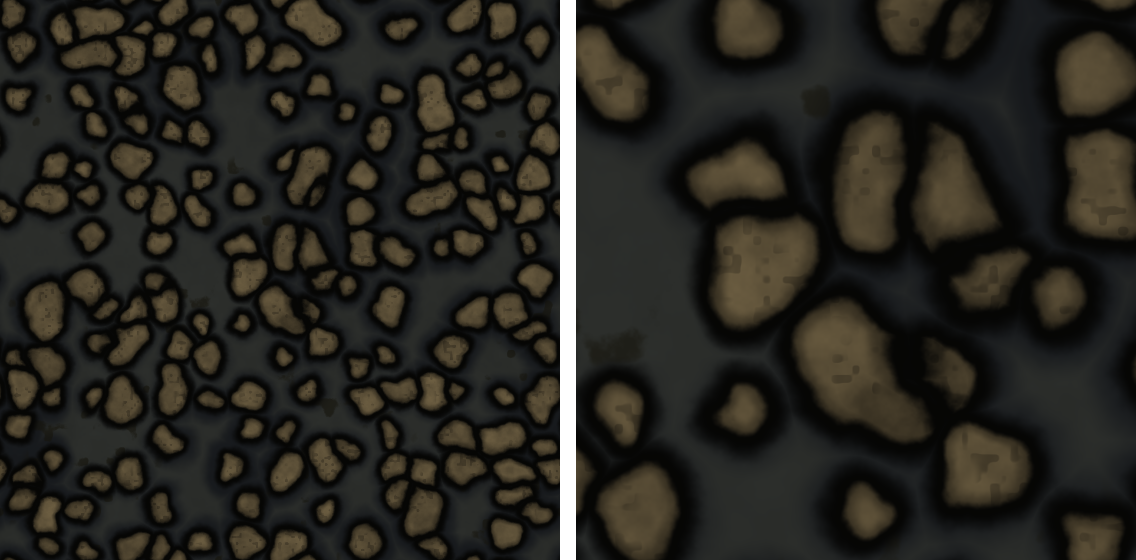
Left, the full canvas; right, a detail of the centre.
This texture is drawn by a Shadertoy shader. Its source:

```glsl
// Scattered tan grains with dark soft outlines on a dim slate ground, tiling.
#define CELLS 15.0         // grain cells per side
#define FILL 0.72          // share of cells holding a grain
#define JITTER 0.70        // spread of a grain inside its cell
#define SMALL 0.0150       // smallest grain radius
#define LARGE 0.0315       // largest grain radius
#define GAP 0.0045         // half the dark seam between touching grains
#define BEND 0.026         // strength of the large-scale warp
#define SLATE vec3(0.166, 0.174, 0.163)
#define SHADE vec3(0.092, 0.102, 0.114)
#define OUTLINE vec3(0.022, 0.022, 0.017)
#define RIM vec3(0.225, 0.195, 0.135)
#define CORE vec3(0.360, 0.312, 0.218)

const float TAU = 6.2832;

vec3 hash3(vec2 p) {
    vec3 q = fract(p.xyx * vec3(0.1031, 0.1030, 0.0973));
    q += dot(q, q.yxz + 33.33);
    return fract((q.xxy + q.yzz) * q.zyx);
}

// Value noise that wraps after a whole number of repeats
float noise(vec2 uv, float repeats, float seed) {
    vec2 p = uv * repeats, i = floor(p), f = fract(p);
    f = f * f * f * (f * (f * 6.0 - 15.0) + 10.0);
    vec2 a = mod(i, repeats) + seed, b = mod(i + 1.0, repeats) + seed;
    return mix(mix(hash3(a).x, hash3(vec2(b.x, a.y)).x, f.x),
               mix(hash3(vec2(a.x, b.y)).x, hash3(b).x, f.x), f.y);
}

float fbm(vec2 uv, float repeats, float seed) {
    float sum = 0.0, weight = 0.5;
    for (int k = 0; k < 4; k++) {
        sum += weight * noise(uv, repeats, seed);
        repeats *= 2.0;
        seed += 17.0;
        weight *= 0.5;
    }
    return sum / 0.9375;
}

// Distance to one lumpy, stretched pebble
float pebble(vec2 p, vec3 size, vec3 lumps) {
    float radius = mix(SMALL, LARGE, pow(size.x, 1.4));
    float turn = TAU * size.z;
    p = mat2(cos(turn), sin(turn), -sin(turn), cos(turn)) * p;
    float angle = atan(p.y, p.x);
    float stretch = radius * 0.95 * size.y * size.y;
    p.x -= clamp(p.x, -stretch, stretch);
    float reach = length(p);
    float wave = 0.06 * cos(2.0 * angle + TAU * lumps.x)
               + 0.09 * cos(3.0 * angle + TAU * lumps.y)
               + 0.06 * cos(4.0 * angle + TAU * lumps.z);
    return reach - radius * (1.0 + wave * smoothstep(0.0, 0.8, reach / radius));
}

// Returns distance to the nearest grain (x) and a random tone for it (y)
vec2 grains(vec2 uv) {
    vec2 home = floor(uv * CELLS);
    float nearest = 1.0, second = 1.0, tone = 0.0;
    for (int y = -2; y <= 2; y++)
    for (int x = -2; x <= 2; x++) {
        vec2 cell = home + vec2(x, y);
        vec2 id = mod(cell, CELLS);
        vec3 place = hash3(id + 3.0);
        if (place.z > FILL) continue;
        vec2 centre = (cell + 0.5 + JITTER * (place.xy - 0.5)) / CELLS;
        vec3 lumps = hash3(id + 91.0);
        float d = pebble(uv - centre, hash3(id + 47.0), lumps);
        if (d < nearest) {
            second = nearest;
            nearest = d;
            tone = lumps.x;
        } else second = min(second, d);
    }
    // Part touching grains along a seam
    return vec2(max(nearest, 0.5 * (nearest - second) + GAP), tone);
}

void mainImage(out vec4 fragColor, in vec2 fragCoord) {
    vec2 uv = fragCoord / iResolution.xy;

    // Bend the grid broadly, then roughen the grain outlines
    vec2 warp = BEND * (vec2(noise(uv, 5.0, 5.0), noise(uv, 5.0, 63.0)) - 0.5);
    warp += 0.009 * (vec2(noise(uv, 28.0, 9.0), noise(uv, 28.0, 71.0)) - 0.5);
    vec2 grain = grains(uv + warp);
    float fine = fbm(uv, 90.0, 29.0);
    float d = grain.x + 0.0045 * (fine - 0.5);

    // Slate ground: bluish near grains and in broad cloudy patches
    float cloud = fbm(uv, 5.0, 13.0);
    float open = smoothstep(0.008, 0.036, d + 0.045 * (cloud - 0.47));
    vec3 ground = mix(SHADE, SLATE, open);
    ground *= 0.96 + 0.10 * (fbm(uv, 40.0, 37.0) - 0.5) + 0.08 * cloud;

    // Faint brown crumbs lying between the grains
    float crumb = smoothstep(0.73, 0.84, noise(uv, 46.0, 53.0) * 0.8 + fine * 0.2);
    crumb *= smoothstep(0.45, 0.65, noise(uv, 9.0, 81.0));
    ground = mix(ground, vec3(0.085, 0.078, 0.045), 0.6 * crumb);
    vec3 color = mix(OUTLINE, ground, smoothstep(0.003, 0.017, d));

    // Grain face: dim rim, lighter core, mottling and dark pits
    float depth = -d;
    vec3 face = mix(RIM, CORE, smoothstep(0.002, 0.013, depth));
    face *= 0.90 + 0.16 * grain.y + 0.35 * (fbm(uv, 56.0, 19.0) - 0.5);
    float pits = smoothstep(0.62, 0.82, noise(uv, 170.0, 43.0));
    face *= 1.0 - 0.22 * pits * smoothstep(0.35, 0.65, noise(uv, 34.0, 77.0));
    color = mix(color, face, smoothstep(-0.0015, 0.0045, depth));

    fragColor = vec4(color, 1.0);
}
```
